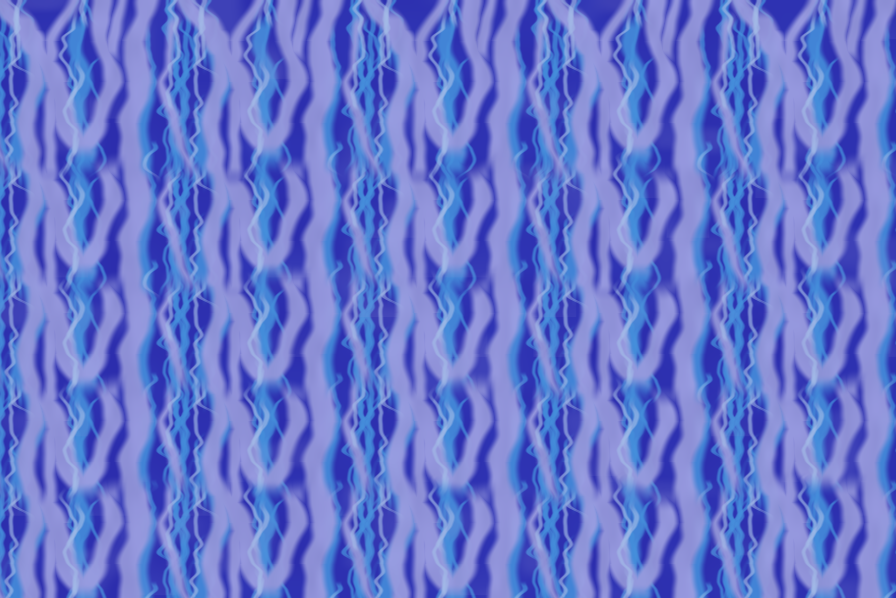
Give the GLSL for this pattern, as a Shadertoy shader.

```glsl
#define HEIGHT 512.0       // design units down the canvas
#define PERIOD 158.2       // width of one repeat
#define ROWS 5
#define SEAM_BLUR 11.0
#define EDGE 3.6           // softness of the branches
#define BOLTS 15
#define WEAR 0.16
#define DEEP vec3(0.175, 0.185, 0.685)
#define LILAC vec3(0.585, 0.595, 0.86)
#define CYAN vec3(0.27, 0.56, 0.86)
#define PALE vec3(0.64, 0.74, 0.91)

float hash(vec2 p) {
    return fract(sin(dot(p, vec2(127.1, 311.7))) * 43758.5453);
}

float noise(vec2 p) {
    vec2 i = floor(p), f = fract(p);
    f = f * f * (3.0 - 2.0 * f);
    return mix(mix(hash(i), hash(i + vec2(1, 0)), f.x),
               mix(hash(i + vec2(0, 1)), hash(i + 1.0), f.x), f.y);
}

// Signed horizontal offset, wrapped into one repeat
float wrapX(float x) {
    return mod(x + 0.5 * PERIOD, PERIOD) - 0.5 * PERIOD;
}

// Coverage of a branch through five stations, 35 units apart
float branch(vec2 p, float x[5], float halfWidth, float start, float end) {
    float t = p.y / 35.0;
    int i = clamp(int(floor(t)), 0, 3);
    float f = t - float(i);
    float curve = mix(f, smoothstep(0.0, 1.0, f), 0.5);
    float slope = (x[i + 1] - x[i]) / 35.0;
    float wobble = 5.0 * (noise(vec2(p.y * 0.07, x[0])) - 0.5);
    float d = abs(wrapX(p.x - mix(x[i], x[i + 1], curve) - wobble));
    d *= inversesqrt(1.0 + slope * slope);
    float w = halfWidth * (0.75 + 0.5 * noise(vec2(p.y * 0.06, x[1])));
    float ends = smoothstep(start - 8.0, start + 8.0, p.y)
               * (1.0 - smoothstep(end - 8.0, end + 8.0, p.y));
    return (1.0 - smoothstep(w - EDGE, w + EDGE, d)) * ends;
}

// Coverage of a thin wandering bolt
float bolt(vec2 p, float seed, float aa) {
    float cluster = mod(seed, 3.0);
    float home = cluster < 1.0 ? 14.0 : cluster < 2.0 ? 72.0 : 140.0;
    home += 28.0 * (hash(vec2(seed, 3.0)) - 0.5);
    float lean = 0.24 * (hash(vec2(seed, 9.0)) - 0.5) * (p.y - 75.0);
    float wander = 17.0 * (noise(vec2(p.y / 23.0, seed)) - 0.5)
                 + 7.0 * (noise(vec2(p.y / 8.0, seed + 40.0)) - 0.5);
    float d = abs(wrapX(p.x - home - lean - wander)) * 0.8;
    float w = 0.5 + 0.8 * hash(vec2(seed, 5.0));
    float broken = smoothstep(0.22, 0.42, noise(vec2(p.y / 36.0, seed + 80.0)));
    return (1.0 - smoothstep(w - 0.5, w + 0.7 + aa, d)) * broken;
}

vec3 tile(vec2 p, float aa) {
    vec3 col = DEEP + 0.03 * (noise(p * 0.04) - 0.3) * vec3(0.4, 1.0, 1.0);

    // Blue glow streams behind the branches
    float glow = branch(p, float[5](70.0, 64.0, 71.0, 65.0, 74.0), 5.5, 18.0, 150.0);
    glow = max(glow, branch(p, float[5](74.0, 78.0, 76.0, 78.0, 72.0), 8.0, 108.0, 144.0));
    glow = max(glow, branch(p, float[5](130.0, 122.0, 128.0, 121.0, 124.0), 6.0, 62.0, 155.0));
    glow = max(glow, branch(p, float[5](20.0, 26.0, 34.0, 17.0, 16.0), 6.5, 35.0, 155.0));
    col = mix(col, CYAN, 0.88 * glow);

    // Fine blue bolts
    for (int i = 0; i < BOLTS; i++)
        col = mix(col, CYAN, 0.75 * bolt(p, float(i), aa));

    // Lilac trunks, the forked pair and their side shoots
    float wood = branch(p, float[5](2.0, 26.0, 47.0, 58.0, 76.0), 8.0, -20.0, 130.0);
    wood = max(wood, branch(p, float[5](86.0, 87.0, 97.0, 84.0, 66.0), 6.8, -20.0, 130.0));
    wood = max(wood, branch(p, float[5](127.0, 113.0, 121.0, 109.0, 113.0), 8.8, -20.0, 170.0));
    wood = max(wood, branch(p, float[5](10.0, 28.0, 29.0, 21.0, 27.0), 6.5, 10.0, 170.0));
    wood = max(wood, branch(p, float[5](62.0, 41.0, 45.0, 43.0, 41.0), 4.8, -20.0, 150.0));
    wood = max(wood, branch(p, float[5](106.0, 97.0, 96.0, 95.0, 92.0), 4.5, -20.0, 50.0));
    wood = max(wood, branch(p, float[5](154.0, 147.0, 140.0, 147.0, 160.0), 3.8, 15.0, 170.0));
    vec3 bark = LILAC + 0.05 * (noise(p * vec2(0.12, 0.05)) - 0.5);
    col = mix(col, bark, 0.95 * wood);

    // Pale bolts in front
    for (int i = 0; i < 5; i++)
        col = mix(col, PALE, 0.65 * bolt(p, float(i) + 21.0, aa));
    return col;
}

void mainImage(out vec4 fragColor, in vec2 fragCoord) {
    float unit = HEIGHT / iResolution.y;
    vec2 p = vec2(fragCoord.x, iResolution.y - fragCoord.y) * unit;

    // Overlapping rows, slightly closer together toward the bottom
    vec3 col = tile(p, unit);
    for (int k = 1; k < ROWS; k++) {
        float row = float(k);
        float shift = 104.0 * row - 2.4 * row * row;
        float seam = shift + 43.0 + 16.0 * (noise(vec2(p.x * 0.03, row)) - 0.5);
        float blend = smoothstep(-SEAM_BLUR, SEAM_BLUR, p.y - seam);
        if (blend > 0.0) col = mix(col, tile(p - vec2(0.0, shift), unit), blend);
    }

    // Uneven haze and a few faint square patches
    float haze = smoothstep(0.6, 0.95, noise(p / vec2(38.0, 30.0) + 7.0));
    vec2 cell = p / vec2(38.0, 34.0), local = fract(cell);
    float patchy = step(0.9, hash(floor(cell))) * local.y
                 * smoothstep(0.0, 0.04, local.x) * (1.0 - smoothstep(0.96, 1.0, local.x))
                 * (1.0 - smoothstep(0.97, 1.0, local.y));
    col = mix(col, LILAC, WEAR * (haze + 0.6 * patchy));
    fragColor = vec4(col, 1.0);
}
```
